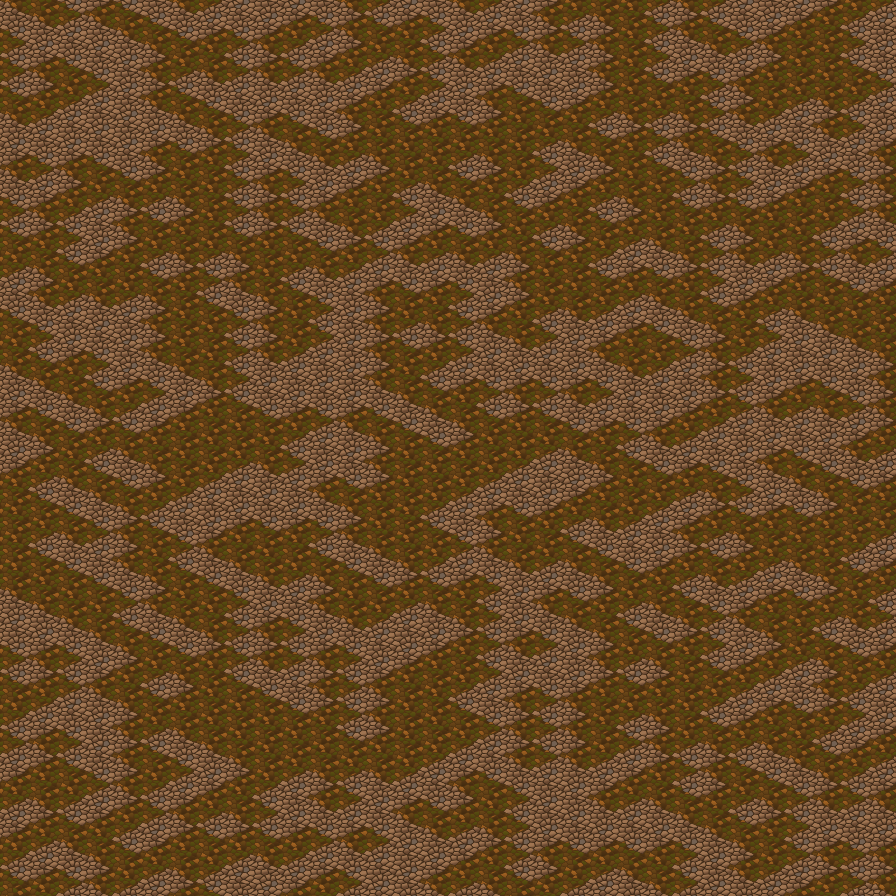
A Shadertoy shader for this pattern:

```glsl
const float TILES_ACROSS = 16.0;
const float PEBBLES = 5.0;   // pebbles along one tile side
const float FLECKS = 6.0;    // soil flecks along one tile side
const float STONE_SHARE = 0.47;

const vec3 DARK_BROWN = vec3(0.29, 0.195, 0.11);
const vec3 MID_BROWN = vec3(0.41, 0.28, 0.15);
const vec3 SOIL_BROWN = vec3(0.39, 0.255, 0.085);
const vec3 OLIVE = vec3(0.33, 0.29, 0.06);
const vec3 ORANGE = vec3(0.58, 0.35, 0.12);
const vec3 TAN = vec3(0.63, 0.46, 0.32);
const vec3 GREY = vec3(0.41, 0.36, 0.32);

struct Cell {
    vec2 site;       // nearest site, in tile coordinates
    vec2 neighbour;  // second nearest site
    vec2 id;         // index wrapped within one tile
    vec2 offset;     // from site to sample, in tile widths
    float edge;      // zero on the border between cells
};

float hash(vec2 p, float seed) {
    vec3 q = fract(vec3(p.xyx + seed) * vec3(0.1031, 0.1030, 0.0973));
    q += dot(q, q.yzx + 33.33);
    return fract((q.x + q.y) * q.z);
}

// Diamond tiles, twice as wide as high, become unit squares
vec2 toTile(vec2 p) {
    return vec2(p.x + 2.0 * p.y, p.x - 2.0 * p.y);
}

vec2 fromTile(vec2 t) {
    return vec2(0.5 * (t.x + t.y), 0.25 * (t.x - t.y));
}

// Cellular pattern that repeats in every tile
Cell cells(vec2 tile, float count, float flatten, float seed) {
    Cell c;
    float nearest = 1e3, second = 1e3;
    vec2 base = floor(tile * count);
    for (int j = -2; j <= 2; j++) {
        for (int i = -2; i <= 2; i++) {
            vec2 index = base + vec2(i, j);
            vec2 id = mod(index, count);
            vec2 jitter = vec2(hash(id, seed), hash(id, seed + 17.0));
            vec2 site = (index + 0.1 + 0.8 * jitter) / count;
            vec2 offset = fromTile(tile - site);
            float d = length(offset * vec2(1.0, flatten));
            if (d < nearest) {
                second = nearest;
                c.neighbour = c.site;
                nearest = d;
                c.site = site;
                c.id = id;
                c.offset = offset;
            } else if (d < second) {
                second = d;
                c.neighbour = site;
            }
        }
    }
    c.edge = second - nearest;
    return c;
}

float isStone(vec2 tile) {
    return step(hash(floor(tile), 71.0), STONE_SHARE);
}

// Rounded pebbles lit from above, with dark gaps
vec3 stoneColour(Cell c, float pixel) {
    float tone = hash(c.id, 5.0);
    float light = c.offset.y * 9.0 - c.offset.x * 2.0 + 0.5 + 0.5 * tone;
    vec3 body = mix(MID_BROWN + vec3(0.0, 0.0, 0.04), TAN, smoothstep(0.2, 0.85, light));
    body = mix(body, GREY, 0.8 * step(0.88, tone));
    return mix(DARK_BROWN * 0.85, body, smoothstep(0.0, 0.02 + pixel, c.edge));
}

// Brown earth with olive and orange flecks
vec3 soilColour(Cell c, float pixel) {
    float kind = hash(c.id, 9.0);
    vec3 body = mix(SOIL_BROWN, DARK_BROWN * vec3(1.0, 0.95, 0.6), step(kind, 0.25));
    body = mix(body, OLIVE, step(0.68, kind));
    body = mix(body, ORANGE, step(0.87, kind));
    body *= 1.0 + 2.5 * c.offset.y;
    vec3 gap = mix(DARK_BROWN, SOIL_BROWN, 0.35) * vec3(1.0, 0.95, 0.7);
    return mix(gap, body, smoothstep(0.0, 0.012 + pixel, c.edge));
}

void mainImage(out vec4 fragColor, in vec2 fragCoord) {
    float pixel = TILES_ACROSS / iResolution.y;
    vec2 tile = toTile(fragCoord * pixel);

    Cell pebble = cells(tile, PEBBLES, 1.4, 3.0);
    Cell fleck = cells(tile, FLECKS, 1.3, 41.0);

    // Whole pebbles follow their tile, leaving ragged borders
    float blend = 0.5 - 0.5 * smoothstep(0.0, pixel, pebble.edge);
    float stone = mix(isStone(pebble.site), isStone(pebble.neighbour), blend);

    vec3 colour = mix(soilColour(fleck, pixel), stoneColour(pebble, pixel), stone);
    fragColor = vec4(colour, 1.0);
}
```
